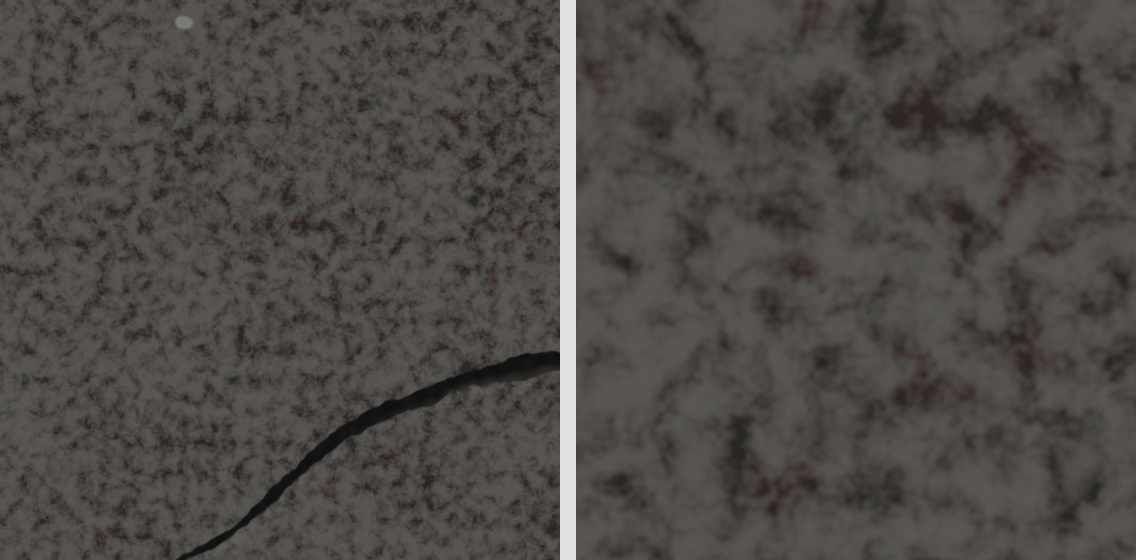
Left: the whole. Right: its middle third, enlarged.
A three.js fragment shader for this texture:

```glsl
// Weathered dark concrete: mottled grey stone with rust-tinted pits, one pale
// pebble and a ragged crack rising to the right. Layered, warped gradient noise
// gives the mottling; a bent curve with a varying half width gives the crack.

varying vec2 vUv;

const vec3 STONE_COLOR = vec3(0.302, 0.293, 0.282);
const vec3 RUST_TINT = vec3(0.026, -0.004, -0.006);
const vec3 CRACK_COLOR = vec3(0.072, 0.070, 0.070);
const vec3 CRACK_WALL_COLOR = vec3(0.165, 0.155, 0.145);
const vec3 PEBBLE_COLOR = vec3(0.50, 0.50, 0.49);

const float BLOTCH_SCALE = 36.0;
const float PATCH_SCALE = 7.0;
const float GRAIN_SCALE = 210.0;
const float MOTTLE_CONTRAST = 0.135;
const float PIT_SKEW = 0.10;
const float WARP_AMOUNT = 0.009;

const float CRACK_START = 0.30;
const float CRACK_THIN = 0.007;
const float CRACK_WIDE = 0.017;
const float CRACK_SOFTNESS = 0.0028;
const vec2 PEBBLE_CENTER = vec2(0.329, 0.960);
const vec2 PEBBLE_RADII = vec2(0.018, 0.013);

// Random unit vector for a lattice cell
vec2 cellGradient(vec2 cell) {
  vec3 p = fract(vec3(cell.xyx) * vec3(0.1031, 0.1030, 0.0973));
  p += dot(p, p.yzx + 33.33);
  float angle = 6.28318 * fract((p.x + p.y) * p.z);
  return vec2(cos(angle), sin(angle));
}

float gradientNoise(vec2 p) {
  vec2 cell = floor(p);
  vec2 f = p - cell;
  vec2 blend = f * f * f * (f * (f * 6.0 - 15.0) + 10.0);
  vec2 right = vec2(1.0, 0.0);
  vec2 up = vec2(0.0, 1.0);
  float a = dot(cellGradient(cell), f);
  float b = dot(cellGradient(cell + right), f - right);
  float c = dot(cellGradient(cell + up), f - up);
  float d = dot(cellGradient(cell + 1.0), f - 1.0);
  return mix(mix(a, b, blend.x), mix(c, d, blend.x), blend.y);
}

// Three turned octaves of blotches
float blotches(vec2 p) {
  mat2 turn = mat2(0.8, 0.6, -0.6, 0.8);
  float sum = 0.0;
  float weight = 1.0;
  p *= BLOTCH_SCALE;
  for (int i = 0; i < 3; i++) {
    sum += weight * gradientNoise(p);
    p = turn * p * 1.95 + 17.3;
    weight *= 0.62;
  }
  return sum;
}

// Smooth centre line of the crack: an arch with a sagging lead-in
float crackLine(float x) {
  float t = x - CRACK_START;
  float sag = (x - 0.42) / 0.12;
  return 0.906 * t - 0.576 * t * t - 0.043 * exp(-sag * sag);
}

// Signed distance across the crack, positive above its ragged centre
float crackOffset(vec2 p) {
  float slope = (crackLine(p.x + 0.01) - crackLine(p.x - 0.01)) / 0.02;
  float wobble = 0.009 * gradientNoise(vec2(p.x * 15.0, 3.4))
               + 0.004 * gradientNoise(vec2(p.x * 48.0, 8.6));
  return (p.y - crackLine(p.x) - wobble) / sqrt(1.0 + slope * slope);
}

vec3 stone(vec2 p) {
  vec2 warp = vec2(gradientNoise(p * 24.0 + 5.1), gradientNoise(p * 24.0 + 41.7));
  vec2 q = p + WARP_AMOUNT * warp;
  float mottle = blotches(q)
               + 0.45 * gradientNoise(p * PATCH_SCALE + 9.2)
               + 0.25 * gradientNoise(p * GRAIN_SCALE)
               + 0.10 * (0.5 - p.x);
  float tone = MOTTLE_CONTRAST * mottle - PIT_SKEW * mottle * mottle;
  vec3 color = STONE_COLOR + max(tone, -0.14);

  // Rust gathers in some of the darker pits
  float pit = smoothstep(0.05, -0.45, mottle);
  float rust = smoothstep(0.0, 0.35, gradientNoise(p * 19.0 + 63.0));
  return color + RUST_TINT * pit * rust;
}

void main() {
  vec2 p = vUv;
  vec3 color = stone(p);

  // Pale pebble with a lumpy outline
  float lump = 0.25 * gradientNoise(p * 70.0 + 2.0);
  float pebble = length((p - PEBBLE_CENTER) / PEBBLE_RADII) + lump;
  color = mix(color, PEBBLE_COLOR, 0.9 * smoothstep(1.15, 0.65, pebble));

  // Worn pale lip under the crack
  float offset = crackOffset(p);
  float halfWidth = mix(CRACK_THIN, CRACK_WIDE, smoothstep(0.32, 1.0, p.x));
  halfWidth *= 1.0 + 0.7 * gradientNoise(vec2(p.x * 22.0, 1.7));
  float ragged = offset + 0.004 * gradientNoise(p * 60.0 + 30.0);
  float below = -ragged - halfWidth;
  color += 0.022 * smoothstep(0.0, 0.006, below) * smoothstep(0.03, 0.006, below);

  // Dark gap, with its lower wall showing where it opens to the right
  float wall = smoothstep(0.1, -0.9, ragged / halfWidth) * smoothstep(0.55, 0.95, p.x);
  vec3 gap = mix(CRACK_COLOR, CRACK_WALL_COLOR, wall);
  gap += 0.03 * gradientNoise(p * 50.0 + 12.0);
  float open = smoothstep(CRACK_SOFTNESS, -CRACK_SOFTNESS, abs(ragged) - halfWidth);
  color = mix(color, gap, open);

  gl_FragColor = vec4(color, 1.0);
}
```
